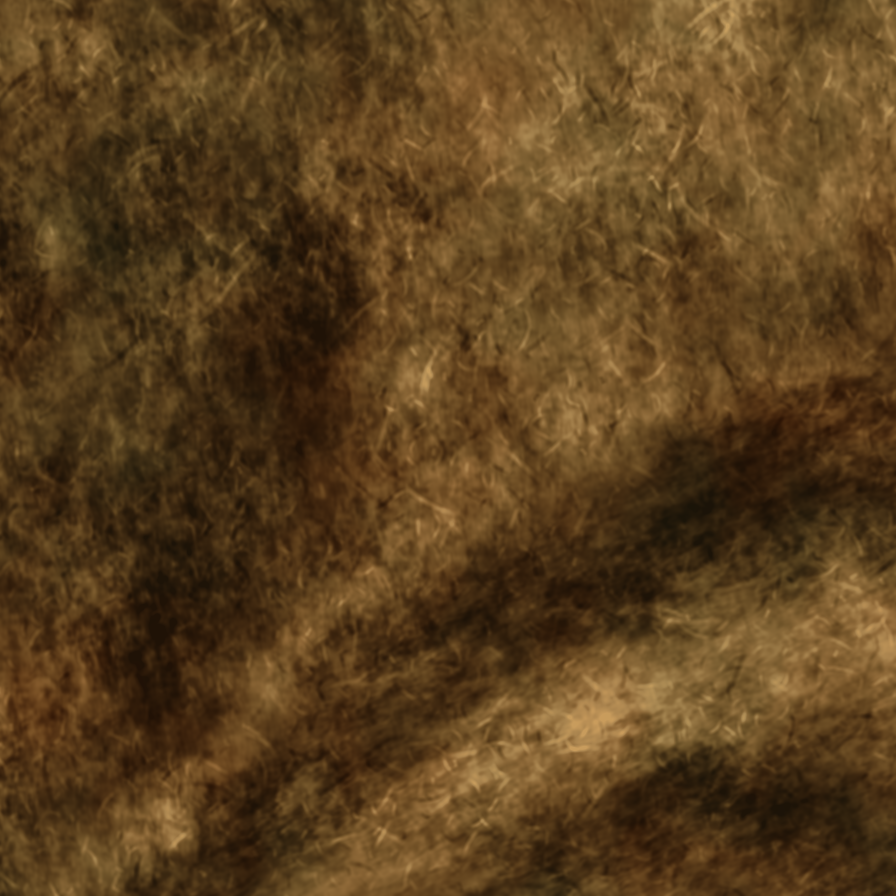
Give the GLSL for this texture, as a WebGL 2 fragment shader.

```glsl
#version 300 es
precision highp float;
// Dry, earthy undergrowth: a pale diagonal bank, a shaded hollow and a straw-lit
// ledge are laid out as soft tone levels along one curve, then broken up with
// crisp mottling and scattered curved fibres before being coloured by a brown ramp.

uniform vec2 u_resolution;
out vec4 fragColor;

vec2 hash2(vec2 p) {
    vec3 q = fract(vec3(p.xyx) * vec3(0.1031, 0.1030, 0.0973));
    q += dot(q, q.yzx + 33.33);
    return fract((q.xx + q.yz) * q.zy);
}

float noise(vec2 p) {
    vec2 i = floor(p), f = fract(p);
    f = f * f * (3.0 - 2.0 * f);
    float low = mix(hash2(i).x, hash2(i + vec2(1, 0)).x, f.x);
    float high = mix(hash2(i + vec2(0, 1)).x, hash2(i + vec2(1, 1)).x, f.x);
    return mix(low, high, f.y);
}

// Signed fractal noise, roughly -1 to 1.
float fbm(vec2 p, int octaves) {
    float sum = 0.0, amp = 1.0;
    for (int i = 0; i < octaves; i++) {
        sum += amp * (noise(p) - 0.5);
        p = mat2(0.8, 0.6, -0.6, 0.8) * p * 2.03 + 17.3;
        amp *= 0.65;
    }
    return sum;
}

float bump(float d, float width) {
    return exp(-d * d / (width * width));
}

// Soft elliptical patch.
float patchAt(vec2 p, vec2 centre, vec2 size) {
    vec2 d = (p - centre) / size;
    return exp(-dot(d, d));
}

// Height above the curve of the bank.
float bankHeight(vec2 p) {
    return p.y + 0.12 - 1.2 * p.x + 0.4 * p.x * p.x;
}

// Noise stretched along a direction.
float brushed(vec2 p, float angle) {
    vec2 dir = vec2(cos(angle), sin(angle));
    return fbm(vec2(dot(p, dir), dot(p, vec2(-dir.y, dir.x))) * vec2(26.0, 60.0), 3);
}

// Short curved stalks, one per cell, some light and some dark.
float fibres(vec2 p, float scale, float width) {
    vec2 g = p * scale, cell = floor(g);
    float sum = 0.0;
    for (int j = -1; j <= 1; j++) {
        for (int i = -1; i <= 1; i++) {
            vec2 id = cell + vec2(i, j);
            vec2 place = hash2(id + scale), kind = hash2(id + scale + 71.0);
            float lean = bankHeight(id / scale) > -0.04 ? 1.6 : 0.4;
            float angle = lean + (kind.x - 0.5) * 2.2;
            vec2 dir = vec2(cos(angle), sin(angle));
            vec2 d = g - id - place;
            float along = dot(d, dir);
            float across = dot(d, vec2(-dir.y, dir.x)) - (place.x - 0.5) * along * along;
            float body = (1.0 - smoothstep(0.0, width, abs(across)))
                       * (1.0 - smoothstep(0.1, 0.3 + 0.45 * place.y, abs(along)));
            sum += body * (kind.y * 2.0 - 0.85);
        }
    }
    return sum;
}

// Brown ramp from deep shade (0) to pale straw (5).
vec3 earth(float level) {
    vec3 tones[6] = vec3[6](
        vec3(0.18, 0.11, 0.04), vec3(0.26, 0.17, 0.07), vec3(0.36, 0.25, 0.11),
        vec3(0.45, 0.33, 0.16), vec3(0.55, 0.41, 0.22), vec3(0.66, 0.52, 0.31));
    vec3 c = tones[0];
    for (int i = 1; i < 6; i++) c = mix(c, tones[i], clamp(level - float(i) + 1.0, 0.0, 1.0));
    return c * (1.0 + 0.35 * clamp(level, -1.0, 0.0) + 0.12 * clamp(level - 5.0, 0.0, 1.5));
}

void main() {
    vec2 p = gl_FragCoord.xy / u_resolution;
    vec2 w = p + 0.05 * vec2(fbm(p * 8.0, 3), fbm(p * 8.0 + 41.0, 3));
    float bank = bankHeight(w);
    float ledge = bank + 0.17 + 0.2 * w.x;
    float below = 1.0 - smoothstep(-0.09, 0.0, bank);

    // Broad light and shade.
    float level = 1.5 + 1.35 * smoothstep(0.25, 0.8, w.x + 0.3 * w.y - 0.1);
    level += 2.3 * bump(bank - 0.035, 0.055) * (1.0 - smoothstep(0.40, 0.65, w.x));
    level -= 0.8 * bump(bank - 0.03, 0.07) * smoothstep(0.55, 0.8, w.x);
    level = mix(level, 0.65, below);
    level += below * 3.4 * bump(ledge, 0.05 + 0.055 * w.x);
    level -= 1.7 * patchAt(w, vec2(0.32, 0.66), vec2(0.05, 0.16));
    level -= 1.5 * patchAt(w, vec2(0.37, 0.97), vec2(0.06, 0.10));
    level -= 1.4 * patchAt(w, vec2(0.15, 0.29), vec2(0.08, 0.13));
    level -= 1.6 * patchAt(w, vec2(0.00, 0.66), vec2(0.06, 0.12));
    level += 1.9 * patchAt(w, vec2(0.08, 0.75), vec2(0.04, 0.06));
    level += 1.3 * patchAt(w, vec2(0.08, 0.93), vec2(0.06, 0.03));
    level += 1.7 * fbm(w * 9.0 + 5.0, 3);

    // Mottling brushed along the growth, rougher in some places than others.
    float rough = 0.6 + 0.8 * noise(p * 11.0 + 9.0);
    float grain = 1.5 * mix(brushed(p, 1.75), brushed(p, 0.45), below);
    grain += 1.0 * fbm(p * 75.0, 2) + 0.9 * (noise(p * 170.0) - 0.5);

    // Straw and stalks, clearer where the light falls.
    float lit = 0.55 + 0.2 * clamp(level, 0.0, 3.0);
    grain += lit * (1.3 * fibres(p, 13.0, 0.07) + 1.2 * fibres(p + 0.37, 27.0, 0.12)
                  + 1.0 * fibres(p + 0.71, 49.0, 0.20));
    level += rough * grain;

    // Drift between rusty and olive browns.
    float warmth = fbm(w * 5.0 + 63.0, 4) + 0.8 * patchAt(w, vec2(0.95, 0.52), vec2(0.2, 0.07));
    vec3 colour = earth(level) + warmth * vec3(0.030, -0.012, -0.014);
    fragColor = vec4(clamp(colour, 0.0, 1.0), 1.0);
}
```
